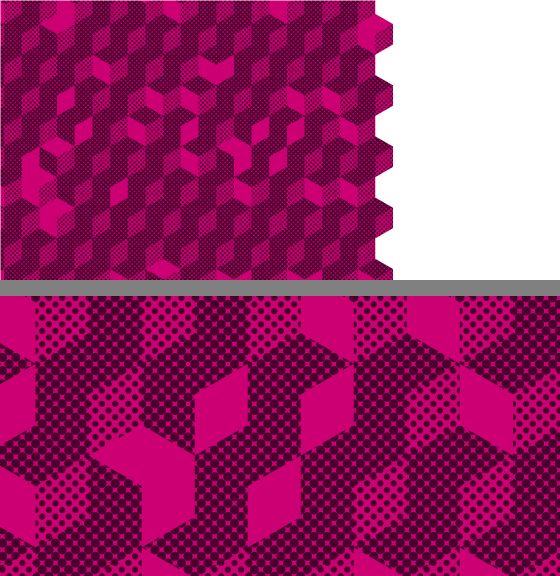
Top: the whole. Bottom: its middle third, enlarged.
A WebGL 1 fragment shader for this pattern:

```glsl
precision highp float;
// Halftone tumbling cubes in magenta, with scattered plain faces and a stepped right edge on white.

uniform vec2 u_resolution;

#define SIDE 0.0729                  // cube edge, in canvas heights
#define LAST_CUBE vec2(1.3404, 0.8776) // centre of a cube in the last column
#define DOTS_PER_FACE 4.0            // halftone dots across one side face
#define DENSE_RADIUS 0.485           // dot radius on top and left faces
#define LIGHT_RADIUS 0.335           // dot radius on right faces
#define PLAIN_CHANCE vec3(0.11, 0.21, 0.14) // share of plain top, left, right faces
#define MARGIN 0.0018                // hairline at the left and top
#define PINK vec3(0.80, 0.0, 0.45)
#define PLUM vec3(0.28, 0.0, 0.18)
#define PAPER vec3(1.0)
#define SAMPLES 4                    // antialiasing samples per axis

const float SQRT3 = 1.7320508;

float hash(vec3 p) {
  return fract(sin(dot(p, vec3(12.9898, 78.233, 37.719))) * 43758.5);
}

// Centre of the nearest pointy-top hexagon with unit side.
vec2 nearestCube(vec2 q) {
  vec2 period = vec2(SQRT3, 3.0);
  vec2 evenRow = floor(q / period + 0.5) * period;
  vec2 oddRow = (floor(q / period) + 0.5) * period;
  vec2 a = q - evenRow;
  vec2 b = q - oddRow;
  return dot(a, a) < dot(b, b) ? evenRow : oddRow;
}

// Distance to the nearest dot of a diagonal grid, in grid cells.
float dotDistance(vec2 q) {
  vec2 grid = vec2(q.x + q.y, q.x - q.y) * DOTS_PER_FACE * 2.0 / SQRT3;
  return length(fract(grid) - 0.5);
}

vec3 pattern(vec2 p) {
  vec2 q = (p - LAST_CUBE) / SIDE;
  vec2 centre = nearestCube(q);
  if (centre.x > 0.1 || p.x < MARGIN || p.y > 1.0 - MARGIN) return PAPER;

  // Faces: 0 top, 1 left, 2 right
  vec2 d = q - centre;
  float face = d.y > abs(d.x) / SQRT3 ? 0.0 : (d.x < 0.0 ? 1.0 : 2.0);
  float chance = face < 0.5 ? PLAIN_CHANCE.x
               : (face < 1.5 ? PLAIN_CHANCE.y : PLAIN_CHANCE.z);
  vec2 id = floor(centre / vec2(SQRT3 * 0.5, 1.5) + 0.5);
  if (hash(vec3(id, face)) < chance) return PINK;

  // Halftone shading
  float radius = face > 1.5 ? LIGHT_RADIUS : DENSE_RADIUS;
  return mix(PLUM, PINK, step(radius, dotDistance(q)));
}

void main() {
  vec3 colour = vec3(0.0);
  float n = float(SAMPLES);
  for (int j = 0; j < SAMPLES; j++) {
    for (int i = 0; i < SAMPLES; i++) {
      vec2 offset = (vec2(float(i), float(j)) + 0.5) / n - 0.5;
      colour += pattern((gl_FragCoord.xy + offset) / u_resolution.y);
    }
  }
  gl_FragColor = vec4(colour / (n * n), 1.0);
}
```
